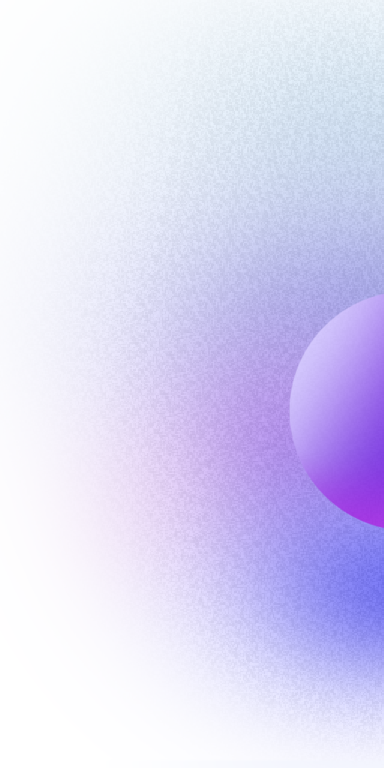
Give the GLSL for this background, as a WebGL 1 fragment shader.

```glsl
precision highp float;
// Grainy pastel glows on white with a glossy violet sphere at the right edge.

uniform vec2 u_resolution;

#define SPHERE_CENTER vec2(0.533, 0.465)
#define SPHERE_RADIUS 0.156
#define LIGHT_DIR vec2(-0.862, 0.507)
#define GRAIN_CELLS 512.0
#define GRAIN_STRENGTH 0.085
#define SPHERE_GRAIN 0.02
#define FOOTER_HEIGHT 0.012

const vec3 WHITE = vec3(1.0);
const vec3 SKY = vec3(0.80, 0.87, 0.925);
const vec3 PERIWINKLE = vec3(0.60, 0.62, 0.88);
const vec3 ORCHID = vec3(0.68, 0.52, 0.90);
const vec3 PINK = vec3(0.95, 0.82, 0.93);
const vec3 INDIGO = vec3(0.42, 0.42, 0.93);
const vec3 VIOLET = vec3(0.49, 0.23, 0.88);
const vec3 LILAC = vec3(0.83, 0.79, 0.99);
const vec3 MAGENTA = vec3(0.69, 0.22, 0.89);
const vec3 FOOTER = vec3(0.95, 0.96, 0.995);

float hash(vec2 p) {
  return fract(sin(dot(p, vec2(12.9898, 78.233))) * 43758.5453);
}

// Fine speckle around zero, softened evenly in all directions
float speckle(vec2 p) {
  vec2 cell = floor(p * GRAIN_CELLS);
  vec2 d = vec2(1.0, 0.0);
  float around = hash(cell + d) + hash(cell - d) + hash(cell + d.yx) + hash(cell - d.yx);
  return mix(hash(cell), 0.25 * around, 0.3) - 0.5;
}

// Soft elliptical falloff: 1 at the center, fading outwards
float glow(vec2 p, vec2 center, vec2 radius) {
  vec2 q = (p - center) / radius;
  return exp(-dot(q, q));
}

vec3 backdrop(vec2 p) {
  vec3 col = WHITE;
  col = mix(col, SKY, 0.90 * glow(p, vec2(0.500, 0.825), vec2(0.295, 0.195)));
  col = mix(col, PERIWINKLE, 0.90 * glow(p, vec2(0.520, 0.580), vec2(0.310, 0.175)));
  col = mix(col, ORCHID, 0.88 * glow(p, vec2(0.390, 0.418), vec2(0.180, 0.155)));
  col = mix(col, PINK, 0.30 * glow(p, vec2(0.220, 0.340), vec2(0.130)));
  col = mix(col, INDIGO, 0.95 * glow(p, vec2(0.534, 0.236), vec2(0.212, 0.146)));
  return col;
}

// q is the position in sphere radii from its center
vec3 sphereColor(vec2 q) {
  vec3 col = mix(VIOLET, LILAC, smoothstep(-0.2, 1.12, dot(q, LIGHT_DIR)));
  return mix(col, MAGENTA, smoothstep(0.3, 1.2, -q.y));
}

void main() {
  // Height units: y runs from 0 to 1
  vec2 p = gl_FragCoord.xy / u_resolution.y;
  float pixel = 1.0 / u_resolution.y;
  float grain = speckle(p);

  // Glows, with grain only where there is colour
  vec3 col = backdrop(p);
  float ink = smoothstep(0.0, 0.15, 1.0 - col.r);
  col += grain * GRAIN_STRENGTH * ink;

  // Pale strip along the bottom
  float strip = 1.0 - smoothstep(FOOTER_HEIGHT - 0.004, FOOTER_HEIGHT, p.y);
  col = mix(col, mix(WHITE, FOOTER, smoothstep(0.1, 0.4, p.x)), 0.7 * strip);

  // Sphere
  vec2 q = (p - SPHERE_CENTER) / SPHERE_RADIUS;
  float edge = (length(q) - 1.0) * SPHERE_RADIUS;
  vec3 ball = sphereColor(q) + grain * SPHERE_GRAIN;
  col = mix(col, ball, 1.0 - smoothstep(-pixel, pixel, edge));

  gl_FragColor = vec4(clamp(col, 0.0, 1.0), 1.0);
}
```
